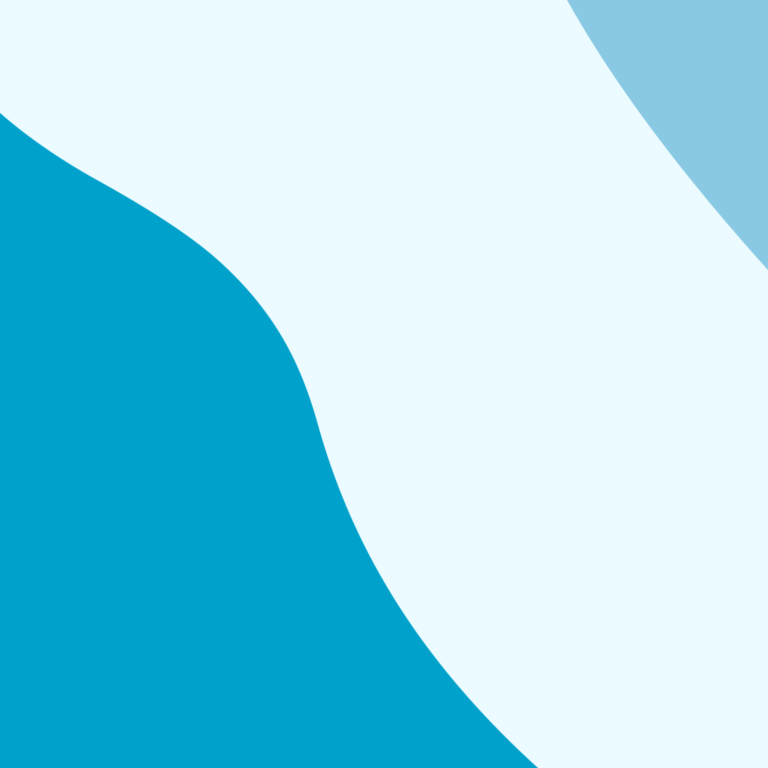
This background is drawn by a Shadertoy shader. Its source:

```glsl
// Flat background: a deep blue wave at lower left and a soft blue corner on pale ice.

const vec3 ICE_COLOR = vec3(0.922, 0.984, 1.0);
const vec3 WAVE_COLOR = vec3(0.0, 0.631, 0.792);
const vec3 CORNER_COLOR = vec3(0.541, 0.788, 0.890);

// A knot holds (depth below the top, x of the edge, slope dx/ddepth).
// Cubic Hermite edge between two knots, extended by straight lines.
// Returns (x, slope) at the given depth.
vec2 hermiteEdge(vec3 a, vec3 b, float depth) {
    float span = b.x - a.x;
    float inside = clamp(depth, a.x, b.x);
    float t = (inside - a.x) / span;
    float rise = b.y - a.y;
    float startSlope = a.z * span;
    float endSlope = b.z * span;
    float quadratic = 3.0 * rise - 2.0 * startSlope - endSlope;
    float cubic = startSlope + endSlope - 2.0 * rise;
    float x = a.y + t * (startSlope + t * (quadratic + t * cubic));
    float slope = (startSlope + t * (2.0 * quadratic + 3.0 * t * cubic)) / span;
    return vec2(x + slope * (depth - inside), slope);
}

// Approximate signed distance, positive to the right of the edge.
float edgeDistance(vec2 edge, float x) {
    return (x - edge.x) / sqrt(1.0 + edge.y * edge.y);
}

// Edge of the wave: picks the pair of knots around the given depth.
vec2 waveEdge(float depth) {
    vec3 knots[5] = vec3[5](
        vec3(0.1471, 0.0000, 1.15),
        vec3(0.2344, 0.1263, 1.80),
        vec3(0.3411, 0.2865, 1.10),
        vec3(0.5534, 0.4141, 0.28),
        vec3(1.0000, 0.7005, 1.10));
    vec2 edge = hermiteEdge(knots[0], knots[1], depth);
    for (int i = 1; i < 4; i++) {
        if (depth > knots[i].x) edge = hermiteEdge(knots[i], knots[i + 1], depth);
    }
    return edge;
}

vec2 cornerEdge(float depth) {
    vec3 top = vec3(0.0, 0.7383, 0.56);
    vec3 side = vec3(0.3516, 1.0, 0.90);
    return hermiteEdge(top, side, depth);
}

// Smooth coverage of the region where the distance is positive.
float coverage(float dist, float softness) {
    return smoothstep(-softness, softness, dist);
}

void mainImage(out vec4 fragColor, in vec2 fragCoord) {
    vec2 uv = fragCoord / iResolution.xy;
    float depth = 1.0 - uv.y;
    float softness = 1.0 / min(iResolution.x, iResolution.y);

    float wave = coverage(-edgeDistance(waveEdge(depth), uv.x), softness);
    float corner = coverage(edgeDistance(cornerEdge(depth), uv.x), softness);

    vec3 color = mix(ICE_COLOR, CORNER_COLOR, corner);
    color = mix(color, WAVE_COLOR, wave);
    fragColor = vec4(color, 1.0);
}
```
